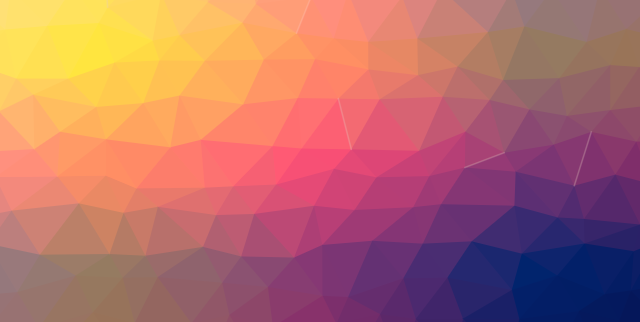
Reproduce this background procedurally as a Shadertoy shader.

```glsl
// Colour stops along one axis: pale gold, yellow, orange, pink, purple, navy
vec3 ramp(float t) {
    vec3 c = mix(vec3(1.0, 0.88, 0.46), vec3(1.0, 0.90, 0.24), smoothstep(0.0, 0.17, t));
    c = mix(c, vec3(1.0, 0.63, 0.39), clamp((t - 0.17) / 0.17, 0.0, 1.0));
    c = mix(c, vec3(1.0, 0.31, 0.46), clamp((t - 0.34) / 0.15, 0.0, 1.0));
    c = mix(c, vec3(0.60, 0.22, 0.46), clamp((t - 0.49) / 0.16, 0.0, 1.0));
    c = mix(c, vec3(0.0, 0.14, 0.43), clamp((t - 0.65) / 0.18, 0.0, 1.0));
    return mix(c, vec3(0.02, 0.09, 0.35), smoothstep(0.83, 1.0, t));
}

// Mean of a horizontal and a vertical ramp, warmed where they differ
vec3 field(vec2 uv) {
    vec3 across = ramp(uv.x);
    vec3 down = ramp(1.0 - uv.y);
    float contrast = abs(across.g - down.g);
    return 0.5 * (across + down) + vec3(0.11, -0.05, 0.06) * contrast;
}

vec2 hash2(vec2 id) {
    vec2 s = vec2(dot(id, vec2(127.1, 311.7)), dot(id, vec2(269.5, 183.3)));
    return fract(sin(s) * 43758.5);
}

// Jittered mesh point, with every other row shifted by half a cell
vec2 vertex(vec2 id) {
    vec2 shift = vec2(0.5 * mod(id.y, 2.0), 0.0);
    return (id + shift + 0.62 * (hash2(id) - 0.5)) * vec2(0.148, 0.112);
}

// Signed distance to the line a-b, positive on its left
float side(vec2 p, vec2 a, vec2 b) {
    vec2 e = b - a, q = p - a;
    return (e.x * q.y - e.y * q.x) / length(e);
}

float segment(vec2 p, vec2 a, vec2 b) {
    vec2 e = b - a, q = p - a;
    return length(q - e * clamp(dot(q, e) / dot(e, e), 0.0, 1.0));
}

// Adds one flat facet, weighted by its smooth coverage
void addFacet(inout vec4 sum, vec2 p, vec2 a, vec2 b, vec2 c, float pixel) {
    float inside = min(side(p, a, b), min(side(p, b, c), side(p, c, a)));
    float cover = clamp(0.5 + inside / pixel, 0.0, 1.0);
    if (cover > 0.0) {
        vec2 centre = (a + b + c) / 3.0;
        vec2 uv = centre / vec2(iResolution.x / iResolution.y, 1.0);
        sum += cover * vec4(field(clamp(uv, 0.0, 1.0)), 1.0);
    }
}

void mainImage(out vec4 fragColor, in vec2 fragCoord) {
    vec2 p = fragCoord / iResolution.y;
    float pixel = 1.0 / iResolution.y;
    vec2 cell = floor(p / vec2(0.148, 0.112));
    vec4 sum = vec4(0.0);
    float seam = 0.0;

    // Split each nearby quad along its shorter diagonal
    for (int j = -1; j <= 1; j++) {
        for (int i = -1; i <= 1; i++) {
            vec2 id = cell + vec2(i, j);
            vec2 a = vertex(id);
            vec2 b = vertex(id + vec2(1.0, 0.0));
            vec2 c = vertex(id + vec2(0.0, 1.0));
            vec2 d = vertex(id + vec2(1.0, 1.0));
            if (distance(b, c) < distance(a, d)) {
                addFacet(sum, p, a, b, c, pixel);
                addFacet(sum, p, b, d, c, pixel);
            } else {
                addFacet(sum, p, a, b, d, pixel);
                addFacet(sum, p, a, d, c, pixel);
            }
            // Rare pale hairlines between facets
            float chosen = step(0.95, hash2(id + 41.0).x);
            float hair = 1.0 - smoothstep(0.0, 0.0015 + pixel, segment(p, a, c));
            seam = max(seam, chosen * hair);
        }
    }

    vec3 color = sum.rgb / max(sum.a, 0.001);
    color = mix(color, vec3(0.9, 0.8, 0.75), 0.3 * seam);
    fragColor = vec4(clamp(color, 0.0, 1.0), 1.0);
}
```
